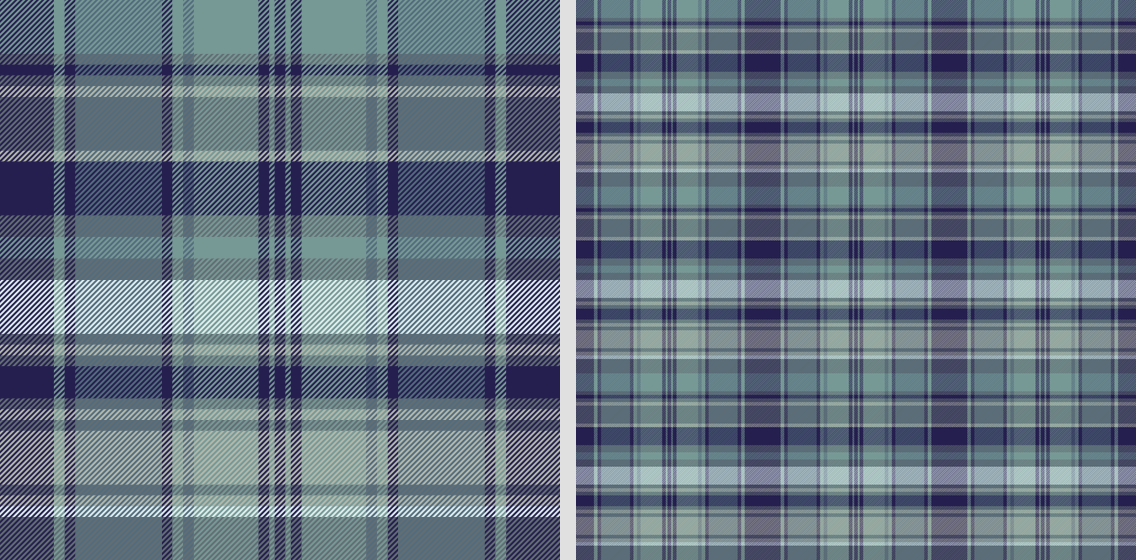
Left, the tile; right, the same tile 3 across and 3 down.
Give the GLSL for this pattern, as a WebGL 1 fragment shader.

```glsl
precision highp float;
// Woven tartan: one sett of 104 thread groups per tile in each direction.
// Mirrored vertical warp bands and asymmetric horizontal weft bands are
// interlaced by a diagonal twill that shows each of them half of the time.

uniform vec2 u_resolution;

const float GROUPS = 104.0;      // thread groups, and twill lines, per tile
const float WEFT_SHARE = 0.5;    // part of each twill line showing the weft
const vec3 NAVY = vec3(0.145, 0.120, 0.310);
const vec3 TEAL = vec3(0.465, 0.600, 0.590);
const vec3 WARP_SLATE = vec3(0.325, 0.425, 0.490);
const vec3 WEFT_SLATE = vec3(0.385, 0.430, 0.450);
const vec3 CREAM = vec3(0.700, 0.720, 0.670);
const vec3 WHITE = vec3(0.870, 0.930, 0.930);

// Smoothed coverage of the interval from start to end.
float band(float t, float start, float end, float pixel) {
  float inside = min(t - start, end - t);
  return clamp(inside / pixel + 0.5, 0.0, 1.0);
}

void paint(inout vec3 color, vec3 yarn, float t, float start, float end, float pixel) {
  color = mix(color, yarn, band(t, start, end, pixel));
}

// Warp bands by distance from the vertical mirror axis.
vec3 warpColor(float d, float pixel) {
  vec3 c = TEAL;
  paint(c, NAVY, d, -1.0, 1.0, pixel);
  paint(c, NAVY, d, 2.0, 4.0, pixel);
  paint(c, WARP_SLATE, d, 16.0, 18.0, pixel);
  paint(c, NAVY, d, 20.0, 22.0, pixel);
  paint(c, WARP_SLATE, d, 22.0, 38.0, pixel);
  paint(c, NAVY, d, 38.0, 40.0, pixel);
  paint(c, NAVY, d, 42.0, 53.0, pixel);
  return c;
}

// Weft bands by distance down from the top edge.
vec3 weftColor(float t, float pixel) {
  vec3 c = WEFT_SLATE;
  paint(c, TEAL, t, 0.0, 10.0, pixel);
  paint(c, NAVY, t, 12.0, 14.0, pixel);
  paint(c, CREAM, t, 16.0, 18.0, pixel);
  paint(c, CREAM, t, 28.0, 30.0, pixel);
  paint(c, NAVY, t, 30.0, 40.0, pixel);
  paint(c, TEAL, t, 44.0, 48.0, pixel);
  paint(c, WHITE, t, 52.0, 62.0, pixel);
  paint(c, CREAM, t, 64.0, 66.0, pixel);
  paint(c, NAVY, t, 68.0, 74.0, pixel);
  paint(c, CREAM, t, 76.0, 78.0, pixel);
  paint(c, CREAM, t, 80.0, 90.0, pixel);
  paint(c, CREAM, t, 92.0, 94.0, pixel);
  paint(c, WHITE, t, 94.0, 96.0, pixel);
  return c;
}

// Diagonal lines rising to the right: 1 where the weft lies on top.
float twill(vec2 p, float pixel) {
  float fromCenter = abs(fract(p.x - p.y) - 0.5);
  float edge = 0.5 * WEFT_SHARE - fromCenter;
  return clamp(edge / (1.41421 * pixel) + 0.5, 0.0, 1.0);
}

void main() {
  vec2 p = gl_FragCoord.xy / u_resolution * GROUPS;
  float pixel = GROUPS / min(u_resolution.x, u_resolution.y);
  vec3 warp = warpColor(abs(p.x - 0.5 * GROUPS), pixel);
  vec3 weft = weftColor(GROUPS - p.y, pixel);
  gl_FragColor = vec4(mix(warp, weft, twill(p, pixel)), 1.0);
}
```
